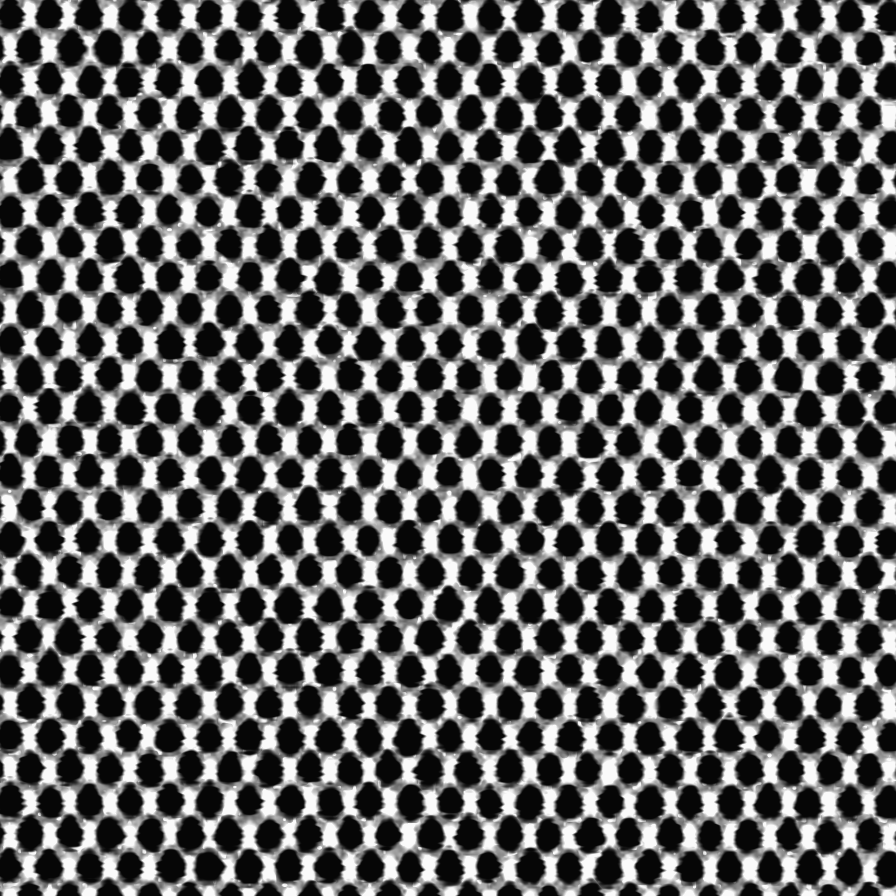
Give the GLSL for this pattern, as a WebGL 2 fragment shader.

```glsl
#version 300 es
precision highp float;
// Woven mesh of staggered, ragged teardrop holes with bright knots between them.

uniform vec2 u_resolution;
out vec4 fragColor;

const vec2 REPEATS = vec2(22.4, 27.35);   // columns and rows over the canvas
const vec2 PHASE = vec2(0.24, 0.92);      // first hole, in cells
const float TILT = 0.07;                  // drop of a row across the canvas, in cells
const vec2 HOLE_RADIUS = vec2(0.315, 0.50);
const float HOLE_TAPER = 1.0;             // narrowing towards the upper tip
const float SIZE_VARIATION = 0.16;
const float POSITION_JITTER = 0.07;
const float RAGGEDNESS = 0.15;
const vec2 KNOT_RADIUS = vec2(0.26, 0.52);
const float KNOT_DROP = 0.07;
const float HOLE_TONE = 0.025;
const float THREAD_TONE = 0.56;
const float KNOT_GAIN = 0.62;
const float GRAIN = 0.34;
const float SPECKLE = 0.45;

float hash(vec2 p) {
    vec3 q = fract(vec3(p.xyx) * 0.1031);
    q += dot(q, q.yzx + 33.33);
    return fract((q.x + q.y) * q.z);
}

float noise(vec2 p) {
    vec2 i = floor(p), f = fract(p);
    f = f * f * (3.0 - 2.0 * f);
    return mix(mix(hash(i), hash(i + vec2(1, 0)), f.x),
               mix(hash(i + vec2(0, 1)), hash(i + vec2(1, 1)), f.x), f.y);
}

vec2 jitter(vec2 id) {
    return POSITION_JITTER * (vec2(hash(id + 17.0), hash(id + 53.0)) - 0.5);
}

// Nearest lattice point in a row; odd rows are shifted by half a cell.
vec2 latticePoint(float x, float row, float offset) {
    float shift = 0.5 * mod(row, 2.0) + offset;
    return vec2(round(x - shift) + shift, row);
}

// Normalised teardrop: negative inside, pointed at the top.
float teardrop(vec2 q, float size) {
    q.x *= 1.0 + HOLE_TAPER * max(q.y, 0.0);
    return length(q / (HOLE_RADIUS * size)) - 1.0;
}

void main() {
    vec2 uv = gl_FragCoord.xy / u_resolution;
    vec2 p = uv * REPEATS - PHASE;
    p.y += TILT * uv.x;

    // Fine horizontal streaks fray the sides of the holes.
    float fray = noise(p * vec2(3.0, 11.0) + 80.0) - 0.5;
    float fringe = noise(p * vec2(7.0, 8.0) + 140.0) - 0.5;

    float hole = 10.0;
    float knot = 0.0;
    float lowerRim = 0.0;
    for (int k = -1; k <= 1; k++) {
        float row = round(p.y) + float(k);

        vec2 center = latticePoint(p.x, row, 0.0);
        vec2 q = p - center - jitter(center);
        float size = 1.0 + SIZE_VARIATION * (hash(center + 91.0) - 0.5);
        float d = teardrop(q, size);
        hole = min(hole, d);
        lowerRim = max(lowerRim, smoothstep(-0.15, -0.4, q.y)
                               * (1.0 - smoothstep(0.1, 0.45, abs(d - 0.15))));

        vec2 middle = latticePoint(p.x, row, 0.5);
        vec2 b = p - middle - jitter(middle);
        b.y += KNOT_DROP;
        float spread = length(b / KNOT_RADIUS) + 0.3 * fringe;
        knot = max(knot, 1.0 - smoothstep(0.45, 1.1, spread));
    }
    hole += RAGGEDNESS * (2.0 * fray + fringe);

    // Grey thread, white knots, grain and small glints under each hole.
    float grain = noise(p * vec2(9.0, 8.0)) - 0.5;
    float glint = smoothstep(0.62, 0.9, noise(p * vec2(8.0, 7.0) + 210.0));
    float light = THREAD_TONE + KNOT_GAIN * knot
                + GRAIN * grain * (1.0 - 0.6 * knot)
                + SPECKLE * glint * lowerRim;
    light = clamp(light, 0.0, 0.98);

    float cover = smoothstep(-0.12, 0.3, hole);
    fragColor = vec4(vec3(mix(HOLE_TONE, light, cover)), 1.0);
}
```
